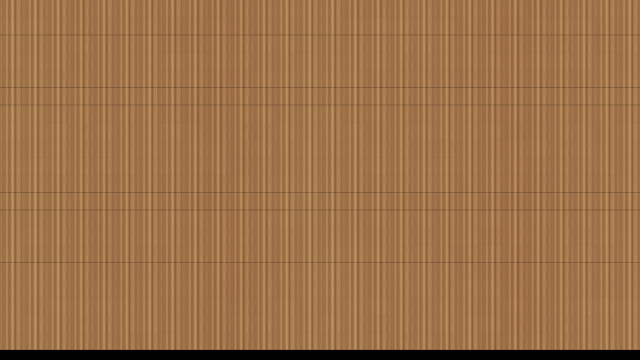
Reproduce this pattern procedurally as a WebGL 2 fragment shader.

```glsl
#version 300 es
precision highp float;
// Draws fine vertical wood-grain tiles, 28 across and 20 down, above a black base strip.

uniform vec2 u_resolution;
out vec4 outColor;

const vec2 TILES = vec2(28.0, 20.0);
const float STRIP_HEIGHT = 1.0 / 36.0;

const vec3 DARK_WOOD = vec3(0.55, 0.385, 0.24);
const vec3 MID_WOOD = vec3(0.63, 0.45, 0.295);
const vec3 LIGHT_WOOD = vec3(0.70, 0.53, 0.335);
const vec3 PALE_WOOD = vec3(0.80, 0.63, 0.42);

float hash(vec2 p) {
    return fract(sin(dot(p, vec2(127.1, 311.7))) * 43758.5453);
}

// Value noise along x that repeats after a whole number of cells.
float stripeNoise(float x, float cells, float seed) {
    float cell = floor(x * cells);
    float blend = smoothstep(0.0, 1.0, fract(x * cells));
    float a = hash(vec2(mod(cell, cells), seed));
    float b = hash(vec2(mod(cell + 1.0, cells), seed));
    return mix(a, b, blend);
}

// Soft vertical band, wrapped at the tile edges.
float band(float x, float center, float width) {
    float d = abs(fract(x - center + 0.5) - 0.5);
    return exp(-d * d / (width * width));
}

// Brightness of the grain inside one tile, 0 dark to 1 pale.
float grainTone(vec2 cell, vec2 id) {
    float x = cell.x + 0.006 * sin(6.2832 * cell.y);
    float tone = 0.36;
    tone += 0.34 * (stripeNoise(x, 13.0, 3.0) - 0.5);
    tone += 0.16 * (stripeNoise(x, 7.0, 8.0) - 0.5);
    tone += 0.50 * band(cell.x, 0.55, 0.045);
    tone += 0.32 * band(cell.x, 0.76, 0.050);
    tone += 0.24 * band(cell.x, 0.30, 0.050);
    tone += 0.16 * band(cell.x, 0.02, 0.045);
    tone -= 0.22 * band(cell.x, 0.66, 0.040);
    tone -= 0.18 * band(cell.x, 0.42, 0.045);
    tone -= 0.16 * band(cell.x, 0.13, 0.060);
    tone += 0.03 * (hash(id) - 0.5);
    return clamp(tone, 0.0, 1.0);
}

vec3 woodColor(float tone) {
    vec3 color = mix(DARK_WOOD, MID_WOOD, smoothstep(0.06, 0.42, tone));
    color = mix(color, LIGHT_WOOD, smoothstep(0.40, 0.62, tone));
    return mix(color, PALE_WOOD, smoothstep(0.62, 0.95, tone));
}

// Hairline joint between rows: mostly faint, darker on a few rows.
float rowSeam(float y, float pixel) {
    float row = floor(y + 0.5);
    float strength = mix(0.03, 0.24, step(0.72, hash(vec2(row, 5.0))));
    float halfWidth = 0.022;
    float cover = clamp((halfWidth - abs(y - row)) / pixel + 0.5, 0.0, 1.0);
    return strength * min(cover, 2.0 * halfWidth / pixel);
}

void main() {
    vec2 uv = gl_FragCoord.xy / u_resolution;
    float panelHeight = 1.0 - STRIP_HEIGHT;
    vec2 grid = vec2(uv.x, (uv.y - STRIP_HEIGHT) / panelHeight) * TILES;
    float pixel = 1.0 / u_resolution.y;

    // Grain and row joints.
    vec3 color = woodColor(grainTone(fract(grid), floor(grid)));
    color *= 1.0 - rowSeam(grid.y, pixel * TILES.y / panelHeight);

    // Broad wear: slow shifts between redder and yellower wood.
    float warmth = sin(uv.x * 13.0 + 0.8) * 0.6 + sin(uv.x * 29.0 + uv.y) * 0.4;
    color *= 1.0 + 0.018 * warmth * vec3(0.3, 1.0, 0.8);

    // Black strip along the bottom.
    float panel = smoothstep(-0.5 * pixel, 0.5 * pixel, uv.y - STRIP_HEIGHT);
    outColor = vec4(color * panel, 1.0);
}
```
